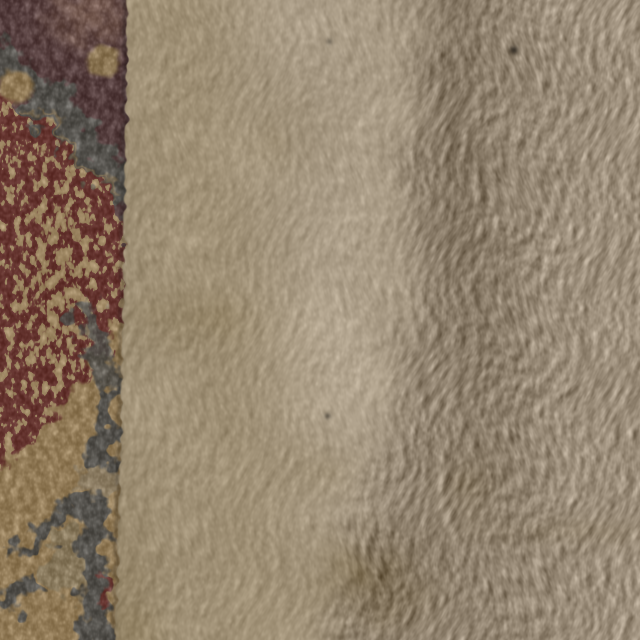
Give the GLSL for this texture, as a Shadertoy shader.

```glsl
// Aged, wrinkled parchment with a strip of worn painted ornament at its left.
// Smooth cellular noise gives the fibre relief, lit from the left, and the
// flaked paint; broad soft shapes place the fold, the stains and the pigments.

vec2 hash2(vec2 p) {
    vec3 q = fract(p.xyx * vec3(0.1031, 0.1030, 0.0973));
    q += dot(q, q.yzx + 33.33);
    return fract((q.xx + q.yz) * q.zy);
}

// Smooth cellular noise, centred near zero
float cells(vec2 p) {
    vec2 id = floor(p), f = fract(p);
    float sum = 0.0;
    for (int j = -1; j <= 1; j++)
    for (int i = -1; i <= 1; i++) {
        vec2 g = vec2(i, j);
        vec2 d = g + hash2(id + g + 100.0) - f;
        sum += exp(-6.0 * dot(d, d));
    }
    return sum - 0.52;
}

float layers(vec2 p) {
    float sum = 0.0, amp = 0.6;
    for (int i = 0; i < 3; i++) {
        sum += amp * cells(p);
        p = mat2(0.96, 0.28, -0.28, 0.96) * p * 1.9 + 7.3;
        amp *= 0.55;
    }
    return sum;
}

// Soft elliptical spot
float spot(vec2 p, vec2 centre, vec2 size) {
    vec2 d = (p - centre) / size;
    return exp(-dot(d, d));
}

// Brush stroke from a to b with half width w
float stroke(vec2 p, vec2 a, vec2 b, float w) {
    vec2 ab = b - a;
    float t = clamp(dot(p - a, ab) / dot(ab, ab), 0.0, 1.0);
    return 1.0 - smoothstep(w - 0.006, w + 0.006, length(p - a - ab * t));
}

vec3 parchment(vec2 uv) {
    float mottle = layers(uv * vec2(9.0, 8.0));
    float foldX = 0.655 - 0.10 * smoothstep(0.5, 0.1, uv.y) + 0.04 * mottle;
    float shade = smoothstep(foldX - 0.07, foldX + 0.05, uv.x);

    // Yellowed left, pale ridge, greyer right beyond the fold
    vec3 col = mix(vec3(0.625, 0.565, 0.46), vec3(0.665, 0.61, 0.525),
                   smoothstep(0.32, 0.55, uv.x + 0.12 * (uv.y - 0.5)));
    col = mix(col, vec3(0.575, 0.52, 0.445), shade);
    col += 0.035 * smoothstep(0.76, 0.92, uv.x);
    col -= 0.055 * exp(-pow((uv.x - 0.75 + 0.09 * (uv.y - 0.4)) / 0.05, 2.0))
         * smoothstep(0.2, 0.5, uv.y);

    // Stains and pale patches
    float stain = spot(uv, vec2(0.58, 0.09), vec2(0.09, 0.07))
        + 0.5 * spot(uv, vec2(0.30, 0.50), vec2(0.09, 0.04))
        + 0.4 * spot(uv, vec2(0.46, 0.80), vec2(0.06, 0.07))
        + 0.5 * spot(uv, vec2(0.74, 0.25), vec2(0.05, 0.05))
        + 0.4 * spot(uv, vec2(0.50, 0.27), vec2(0.06, 0.04))
        + 0.4 * spot(uv, vec2(0.90, 0.17), vec2(0.15, 0.02))
        + 0.5 * spot(uv, vec2(0.20, 0.00), vec2(0.05, 0.20));
    col -= vec3(0.09, 0.095, 0.115) * stain * (1.0 + mottle);
    col += 0.03 * spot(uv, vec2(0.52, 0.42), vec2(0.08, 0.14));
    col += 0.03 * mottle;

    // Upright fibres, deeper past the fold
    vec2 p = uv * vec2(62.0, 33.0);
    p += vec2(0.5 * sin(uv.y * 31.0 + 4.0 * uv.x) - 6.0 * uv.y, sin(uv.x * 23.0));
    float relief = layers(p + vec2(0.22, -0.08)) - layers(p - vec2(0.22, -0.08));
    col += relief * mix(0.065, 0.15, shade);
    col += 0.025 * cells(uv * vec2(150.0, 110.0));

    // Specks
    float speck = spot(uv, vec2(0.803, 0.922), vec2(0.006))
        + 0.7 * spot(uv, vec2(0.512, 0.350), vec2(0.005))
        + 0.5 * spot(uv, vec2(0.515, 0.935), vec2(0.005));
    return col * (1.0 - 0.5 * speck);
}

vec3 paint(vec2 uv) {
    float wear = layers(uv * vec2(75.0, 48.0));
    vec2 p = uv + 0.035 * vec2(layers(uv * 28.0), layers(uv * 28.0 + 40.0));
    vec3 slate = vec3(0.33, 0.32, 0.30), plum = vec3(0.33, 0.24, 0.24);
    vec3 red = vec3(0.42, 0.23, 0.21), tan_ = vec3(0.57, 0.48, 0.34);

    // Dark ground above, ochre below
    vec3 col = mix(tan_, plum, smoothstep(0.52, 0.56, p.y));
    col = mix(col, vec3(0.50, 0.39, 0.34), 0.8 * spot(p, vec2(0.14, 0.98), vec2(0.06, 0.05)));
    col = mix(col, slate, stroke(p, vec2(0.0, 0.91), vec2(0.07, 0.86), 0.025));
    col = mix(col, slate, stroke(p, vec2(0.08, 0.83), vec2(0.19, 0.70), 0.035));

    // Red wing, flaked to ochre along its middle
    float top = 0.85 - p.x * (0.55 + 2.3 * p.x);
    float base = 0.26 + p.x * (0.9 + 2.0 * p.x);
    float wing = smoothstep(base - 0.01, base + 0.01, p.y) * smoothstep(top + 0.006, top - 0.006, p.y);
    float bare = 0.25 * spot(p, vec2(0.09, 0.56), vec2(0.05, 0.16)) + 0.8 * wear;
    col = mix(col, mix(red, tan_, smoothstep(0.05, 0.24, bare)), wing);
    col = mix(col, tan_, 0.6 * stroke(p, vec2(0.07, 0.82), vec2(0.18, 0.69), 0.004));

    // Slate gaps, with pale shapes between them
    col = mix(col, slate, 0.9 * stroke(p, vec2(0.13, 0.52), vec2(0.165, 0.41), 0.016));
    col = mix(col, slate, stroke(p, vec2(0.17, 0.38), vec2(0.16, 0.28), 0.019));
    col = mix(col, slate, stroke(p, vec2(0.145, 0.21), vec2(0.15, 0.0), 0.025));
    col = mix(col, slate, stroke(p, vec2(0.0, 0.06), vec2(0.05, 0.08), 0.016));
    col = mix(col, slate, stroke(p, vec2(0.03, 0.14), vec2(0.12, 0.21), 0.012));
    col = mix(col, vec3(0.55, 0.49, 0.39), stroke(p, vec2(0.13, 0.25), vec2(0.17, 0.25), 0.019));
    col = mix(col, vec3(0.53, 0.47, 0.36), stroke(p, vec2(0.10, 0.15), vec2(0.10, 0.09), 0.025));
    col = mix(col, red, stroke(p, vec2(0.168, 0.10), vec2(0.168, 0.06), 0.008));

    // Round ochre studs
    vec2 q = mix(uv, p, 0.25);
    col = mix(col, tan_, stroke(q, vec2(0.022, 0.865), vec2(0.023, 0.865), 0.026));
    col = mix(col, tan_ * 0.95, stroke(q, vec2(0.16, 0.903), vec2(0.161, 0.903), 0.024));
    return col + 0.14 * wear + 0.04 * cells(uv * 140.0);
}

void mainImage(out vec4 fragColor, in vec2 fragCoord) {
    vec2 uv = fragCoord / iResolution.xy;
    float edge = 0.178 + 0.021 * pow(uv.y, 0.6) + 0.004 * cells(uv * vec2(20.0, 65.0));
    float side = uv.x - edge;
    vec3 col = mix(paint(uv), parchment(uv), smoothstep(-0.002, 0.002, side));
    col *= 1.0 - 0.2 * exp(-pow((side + 0.003) / 0.004, 2.0));
    fragColor = vec4(clamp(col, 0.0, 1.0), 1.0);
}
```
